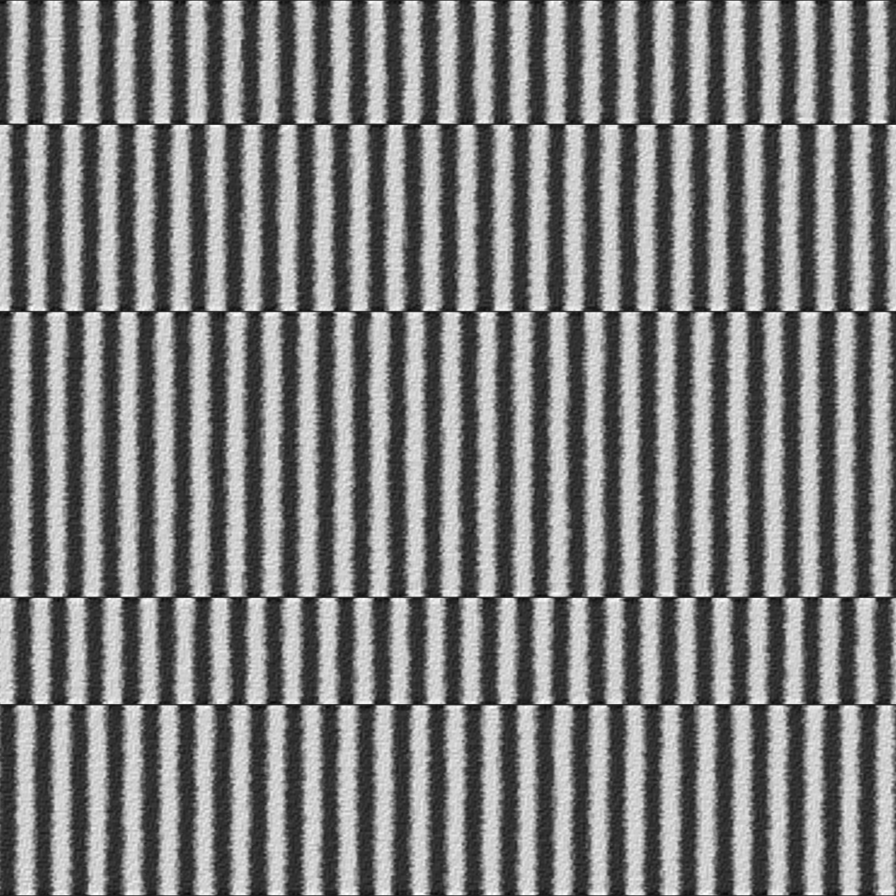
Reproduce this pattern procedurally as a WebGL 1 fragment shader.

```glsl
precision highp float;

// Five horizontal bands of soft black and white stripes, 25 across, each
// band shifted sideways. Stripes come from a periodic distance, seams from
// the band edges, and a hashed value noise roughens edges and adds grain.

uniform vec2 u_resolution;

float hash(vec2 p) {
  vec3 q = fract(vec3(p.xyx) * vec3(0.1031, 0.1030, 0.0973));
  q += dot(q, q.yzx + 33.33);
  return fract((q.x + q.y) * q.z);
}

float noise(vec2 p) {
  vec2 cell = floor(p);
  vec2 f = fract(p);
  f = f * f * (3.0 - 2.0 * f);
  return mix(mix(hash(cell), hash(cell + vec2(1.0, 0.0)), f.x),
             mix(hash(cell + vec2(0.0, 1.0)), hash(cell + 1.0), f.x), f.y);
}

// 1 in a light stripe, 0 in a dark one; center is in stripe periods
float stripes(float x, float center) {
  float d = abs(fract(x - center + 0.5) - 0.5);
  return 1.0 - smoothstep(0.11, 0.38, d);
}

// Lays a band over everything above the given bottom edge
void addBand(inout float light, inout float seam, vec2 p, float bottom, float center) {
  float aa = 0.5 / u_resolution.y;
  float above = smoothstep(bottom - aa, bottom + aa, p.y);
  light = mix(light, stripes(p.x, center), above);
  seam = min(seam, abs(p.y - bottom));
}

void main() {
  vec2 uv = gl_FragCoord.xy / u_resolution;

  // Ragged stripe edges: slow wobble plus fine fraying
  float wobble = noise(uv * vec2(50.0, 34.0)) - 0.5;
  float fray = noise(uv * vec2(240.0, 330.0) + 17.0) - 0.5;
  vec2 p = vec2(uv.x * 25.0 + 0.04 * wobble + 0.11 * fray, uv.y);

  // Bands from bottom to top
  float light = stripes(p.x, 0.71);
  float seam = min(uv.y, 1.0 - uv.y);
  addBand(light, seam, p, 0.2135, 0.15);
  addBand(light, seam, p, 0.3333, 0.59);
  addBand(light, seam, p, 0.6523, 0.03);
  addBand(light, seam, p, 0.8613, 0.50);

  float tone = mix(0.19, 0.82, light);

  // Embossed grain
  vec2 g = uv * 370.0;
  float grain = noise(g) - noise(g + vec2(0.7, -0.9));
  tone += grain * mix(0.09, 0.12, light);

  // Stronger contrast beside each seam, then a thin dark line on it
  float halo = 1.0 - smoothstep(0.001, 0.009, seam);
  tone += halo * mix(-0.09, 0.11, light);
  float line = 1.0 - smoothstep(0.0003, 0.0003 + max(0.0012, 0.9 / u_resolution.y), seam);
  tone = mix(tone, 0.12, 0.75 * line);

  gl_FragColor = vec4(vec3(clamp(tone, 0.0, 1.0)), 1.0);
}
```
